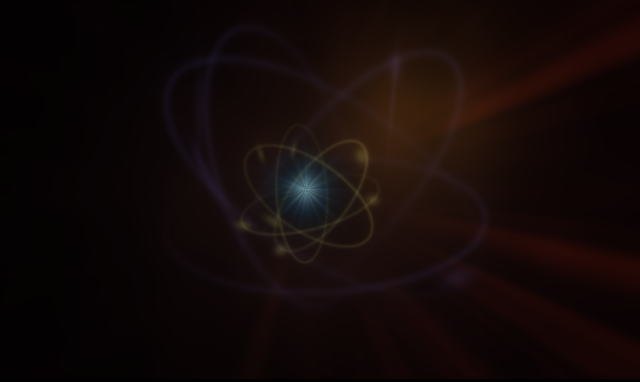
Give the GLSL for this background, as a WebGL 1 fragment shader.

```glsl
precision highp float;
// Dim atom: glowing core, looping orbits, soft nodes and warm rays on near black.
uniform vec2 u_resolution;

const vec2 CORE = vec2(0.478, 0.504);
const vec3 NIGHT = vec3(0.014, 0.004, 0.008);
const vec3 MAROON = vec3(0.034, 0.008, 0.012);
const vec3 BROWN = vec3(0.075, 0.043, 0.034);
const vec3 AMBER = vec3(0.105, 0.068, 0.010);
const vec3 EMBER = vec3(0.120, 0.026, 0.008);
const vec3 LIME = vec3(0.145, 0.150, 0.070);
const vec3 INDIGO = vec3(0.058, 0.060, 0.125);
const vec3 AZURE = vec3(0.035, 0.140, 0.200);
const vec3 PALE = vec3(0.240, 0.250, 0.210);

float hash(vec2 p) {
  return fract(sin(dot(p, vec2(127.1, 311.7))) * 43758.5);
}

float noise(vec2 p) {
  vec2 i = floor(p), f = fract(p);
  f = f * f * (3.0 - 2.0 * f);
  return mix(mix(hash(i), hash(i + vec2(1.0, 0.0)), f.x),
             mix(hash(i + vec2(0.0, 1.0)), hash(i + 1.0), f.x), f.y);
}

vec2 turn(vec2 p, float a) {
  float c = cos(a), s = sin(a);
  return vec2(c * p.x + s * p.y, c * p.y - s * p.x);
}

// Gaussian spot with separate radii and a tilt.
float glow(vec2 p, vec2 center, vec2 radii, float tilt) {
  vec2 q = turn(p - center, tilt) / radii;
  return exp(-dot(q, q));
}

// Elliptical line, brightest at the given phase and down to "dim" opposite it.
float orbit(vec2 p, vec2 center, vec2 radii, float tilt, float width, float phase, float dim) {
  vec2 q = turn(p - center, tilt), e = q / radii;
  float k = length(e);
  float d = (k - 1.0) * k / max(length(e / radii), 0.001) / width;
  float facing = 0.5 + 0.5 * dot(e, vec2(cos(phase), sin(phase))) / max(k, 0.001);
  return (exp(-d * d) + 0.22 * exp(-abs(d) * 0.4)) * mix(dim, 1.0, facing);
}

// Radial beam leaving the core along one angle.
float beam(vec2 p, float angle, float spread) {
  vec2 q = turn(p, angle);
  float d = q.y / (0.006 + spread * max(q.x, 0.0));
  return exp(-d * d) * smoothstep(0.1, 0.4, q.x);
}

vec3 backdrop(vec2 p, vec2 dir, float r) {
  vec3 c = mix(NIGHT, MAROON, smoothstep(-0.7, 0.15, p.x));
  c += BROWN * glow(p, vec2(0.06, -0.01), vec2(0.46, 0.36), 0.0);
  c += AMBER * glow(p, vec2(0.28, 0.17), vec2(0.23, 0.20), 0.4);
  c += AMBER * 0.25 * glow(p, vec2(0.25, 0.30), vec2(0.38, 0.25), 0.8);
  float streaks = noise(dir * 9.0 + 4.0) * noise(dir * 23.0);
  float side = 0.12 + 0.88 * smoothstep(-0.1, 0.9, dir.x);
  c += EMBER * streaks * side * smoothstep(0.12, 0.6, r) * 0.55;
  float beams = beam(p, 0.43, 0.045) + beam(p, -0.25, 0.05) + 0.6 * beam(p, -0.48, 0.04);
  c += EMBER * 0.5 * beams * smoothstep(0.25, 0.7, r);
  c += vec3(0.055, 0.024, 0.008) * beam(p, -1.86, 0.055) * exp(-r * 1.6);
  return c * (0.85 + 0.3 * noise(p * 9.0));
}

vec3 outerShell(vec2 p) {
  float o = orbit(p, vec2(0.046, 0.033), vec2(0.47, 0.21), -0.57, 0.013, 3.2, 0.08);
  o += orbit(p, vec2(-0.059, 0.059), vec2(0.38, 0.175), 1.88, 0.012, 0.9, 0.04);
  o += orbit(p, vec2(0.116, 0.037), vec2(0.40, 0.165), 0.86, 0.013, 0.2, 0.02);
  o += orbit(p, vec2(0.05, -0.094), vec2(0.42, 0.175), 0.05, 0.012, -0.7, 0.06);
  float n = glow(p, vec2(0.234, 0.321), vec2(0.018, 0.035), 0.0);
  n += glow(p, vec2(0.395, -0.231), vec2(0.040, 0.024), 0.3);
  n += 0.8 * glow(p, vec2(-0.262, 0.045), vec2(0.012, 0.085), 0.45);
  n += 0.5 * glow(p, vec2(-0.28, 0.20), vec2(0.012, 0.12), 0.0);
  n += 0.5 * glow(p, vec2(0.228, 0.24), vec2(0.007, 0.12), -0.09);
  return INDIGO * (0.42 * o + 0.75 * n);
}

vec3 innerShell(vec2 p) {
  float o = orbit(p, vec2(0.007, -0.017), vec2(0.192, 0.092), -0.60, 0.0048, 0.5, 0.5);
  o += orbit(p, vec2(0.039, -0.017), vec2(0.172, 0.076), 0.92, 0.0048, -0.3, 0.4);
  o += 0.7 * orbit(p, vec2(-0.011, -0.011), vec2(0.18, 0.066), 1.62, 0.0042, 2.6, 0.4);
  o += 0.8 * orbit(p, vec2(0.011, -0.039), vec2(0.185, 0.065), 0.26, 0.0045, -1.8, 0.1);
  float n = glow(p, vec2(0.146, 0.087), vec2(0.016, 0.021), 0.3);
  n += glow(p, vec2(0.175, -0.028), vec2(0.017, 0.014), 0.0);
  n += glow(p, vec2(-0.164, -0.094), vec2(0.021, 0.013), -0.2);
  n += glow(p, vec2(-0.066, -0.159), vec2(0.017, 0.014), 0.2);
  n += 0.8 * glow(p, vec2(-0.087, -0.083), vec2(0.028, 0.012), -0.55);
  n += 0.7 * glow(p, vec2(-0.118, 0.092), vec2(0.008, 0.020), 0.3);
  n += 0.6 * glow(p, vec2(-0.033, 0.103), vec2(0.006, 0.020), -0.2);
  return LIME * (0.55 * o + 0.95 * n);
}

vec3 nucleus(vec2 p, vec2 dir, float r) {
  float spikes = pow(noise(dir * 7.0 + 31.0), 2.0) + 0.5 * pow(abs(cos(atan(p.y, p.x) * 8.0)), 12.0);
  vec3 c = AZURE * (0.85 * exp(-r * r / 0.0042) + 0.9 * spikes * exp(-r / 0.045));
  return c + PALE * (exp(-r * r / 0.0011) + 0.3 * spikes * exp(-r / 0.03));
}

void main() {
  vec2 p = (gl_FragCoord.xy - CORE * u_resolution) / u_resolution.y;
  float r = length(p);
  vec2 dir = p / max(r, 0.0001);
  vec3 color = backdrop(p, dir, r);
  // Cool dark well around the core.
  color = mix(color, vec3(0.035, 0.050, 0.070), 0.75 * glow(p, vec2(0.0, -0.01), vec2(0.12), 0.0));
  color += outerShell(p) + innerShell(p) + nucleus(p, dir, r);
  // Dark strip along the lower border.
  color *= smoothstep(0.004, 0.010, gl_FragCoord.y / u_resolution.y);
  gl_FragColor = vec4(color, 1.0);
}
```
